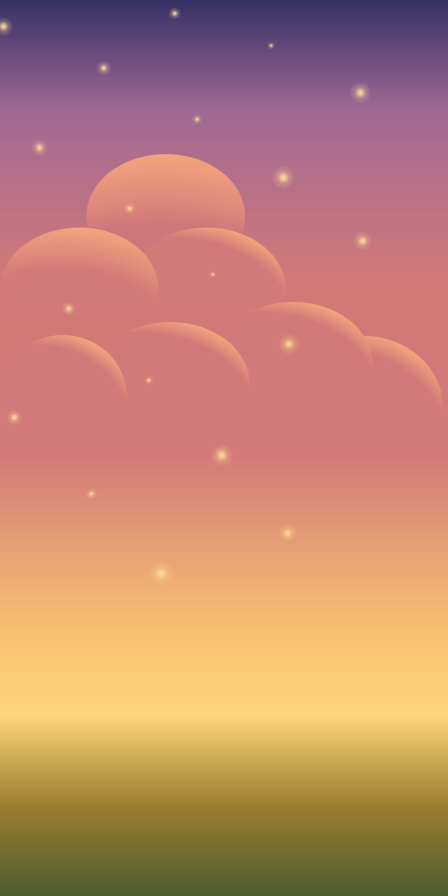
Reproduce this background procedurally as a Shadertoy shader.

```glsl
#define CLOUD_SIZE vec2(0.177, 0.138)
#define CLOUD_BODY vec3(0.825, 0.475, 0.475)
#define CLOUD_RIM vec3(0.955, 0.645, 0.49)
#define STAR_COLOR vec3(0.98, 0.86, 0.58)
#define STAR_COUNT 19
#define STAR_MIN 0.008
#define STAR_MAX 0.029

// Vertical gradient; depth runs from 0 at the top to 1 at the bottom
vec3 skyAndGround(float depth) {
    const float stops[8] = float[](0.0, 0.124, 0.312, 0.508, 0.684, 0.797, 0.9, 1.0);
    const vec3 colors[8] = vec3[](
        vec3(0.21, 0.19, 0.40), vec3(0.63, 0.41, 0.58),
        vec3(0.825, 0.475, 0.47), vec3(0.825, 0.475, 0.475),
        vec3(0.96, 0.73, 0.44), vec3(1.0, 0.835, 0.475),
        vec3(0.61, 0.49, 0.19), vec3(0.30, 0.36, 0.19));
    vec3 color = colors[0];
    for (int i = 1; i < 8; i++) {
        float t = (depth - stops[i - 1]) / (stops[i] - stops[i - 1]);
        color = mix(color, colors[i], clamp(t, 0.0, 1.0));
    }
    return color;
}

// Ellipse with a lit rim; topLight turns a crescent into a broad glow
vec3 addCloud(vec3 color, vec2 p, vec2 center, vec2 size, float topLight) {
    vec2 n = (p - center) / size * vec2(1.0, -1.0);
    float edge = 0.75 / (iResolution.x * size.y);
    float mask = 1.0 - smoothstep(1.0 - edge, 1.0 + edge, length(n));
    vec2 shift = mix(vec2(0.4, 0.69), vec2(0.1, 2.0), topLight);
    float reach = mix(0.28, 1.1, topLight);
    float rim = (length(n + shift) - 1.0 - length(shift)) / reach + 1.0;
    vec3 cloud = mix(CLOUD_BODY, CLOUD_RIM, clamp(rim, 0.0, 1.0));
    return mix(color, cloud, mask * smoothstep(-0.75, 0.1, n.y));
}

// Widening rows of clouds, with the nearest at the lower left
vec3 addCloudBank(vec3 color, vec2 p) {
    color = addCloud(color, p, vec2(0.812, 0.911), vec2(0.177, 0.161), 0.0);
    for (int row = 0; row < 3; row++) {
        float r = float(row), rowBend = r * (r - 1.0);
        for (int k = row; k >= 0; k--) {
            float f = float(k), bend = f * (f - 1.0);
            vec2 center = vec2(0.370 - 0.193 * r + 0.078 * rowBend,
                               0.482 + 0.164 * r + 0.038 * rowBend);
            center.x += f * (0.328 - 0.044 * r) + 0.017 * bend;
            center.y -= (0.029 * f + 0.008 * bend) * max(r - 1.0, 0.0);
            float first = k == 0 ? 1.0 : 0.0;
            vec2 size = CLOUD_SIZE - vec2(0.017 * rowBend * first, 0.0);
            color = addCloud(color, p, center, size, first * (1.0 - 0.5 * r));
        }
    }
    return color;
}

// Soft stars, denser near the top and drifting left lower down
vec3 addStars(vec3 color, vec2 p) {
    for (int i = 0; i < STAR_COUNT; i++) {
        float f = float(i), t = f / float(STAR_COUNT - 1);
        vec2 center = vec2(fract(0.39 + 0.618 * f) * mix(1.0, 0.7, t),
                           0.03 + 1.25 * pow(t, 1.3));
        float radius = mix(STAR_MIN, STAR_MAX, fract(0.3 + 0.37 * f));
        float d = length(p - center) / radius;
        float halo = 0.55 * max(1.0 - d, 0.0);
        float core = 0.4 * (1.0 - smoothstep(0.1, 0.55, d));
        color = mix(color, STAR_COLOR, halo + core);
    }
    return color;
}

void mainImage(out vec4 fragColor, in vec2 fragCoord) {
    vec2 uv = fragCoord / iResolution.xy;
    // Canvas is one unit wide and two tall, measured down from the top
    vec2 p = vec2(uv.x, 2.0 * (1.0 - uv.y));
    vec3 color = skyAndGround(1.0 - uv.y);
    color = addCloudBank(color, p);
    color = addStars(color, p);
    fragColor = vec4(color, 1.0);
}
```
